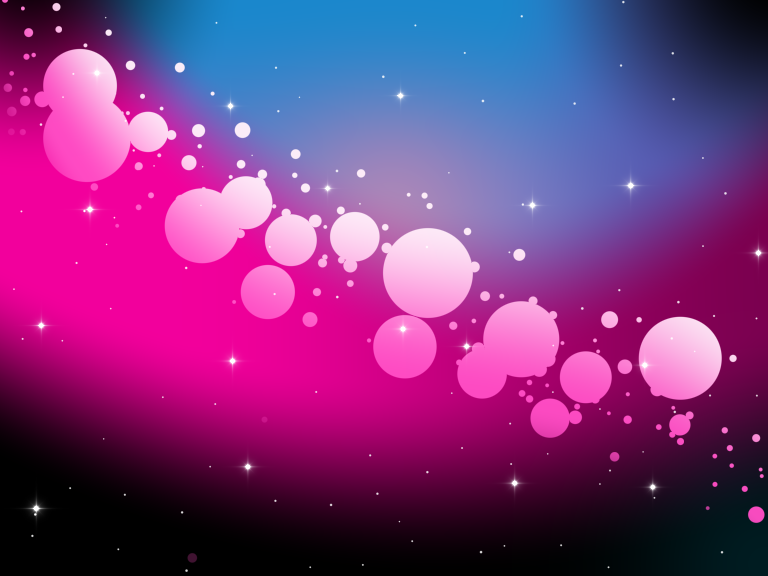
A Shadertoy shader for this background:

```glsl
// A diagonal stream of pink bubbles and sparkles over a blue, magenta and black glow.

const vec3 MAGENTA    = vec3(0.95, 0.00, 0.61);
const vec3 CERULEAN   = vec3(0.10, 0.53, 0.80);
const vec3 PERIWINKLE = vec3(0.45, 0.48, 0.77);
const vec3 MAUVE      = vec3(0.68, 0.53, 0.72);
const vec3 VIOLET     = vec3(0.33, 0.33, 0.68);
const vec3 TEAL       = vec3(0.00, 0.11, 0.13);
const vec3 PINK       = vec3(1.00, 0.30, 0.77);
const vec3 PALE       = vec3(1.00, 0.94, 0.98);

const float STREAM_TOP   = 0.90;   // height of the stream at the left edge
const float STREAM_SLOPE = 0.54;
const float STREAM_WIDTH = 0.115;
const float SPARKLE_CELL = 0.25;
const float STAR_CELL    = 0.085;

// Leading bubbles: centre and radius, in canvas heights
const int LEAD_COUNT = 15;
const vec3 LEAD[LEAD_COUNT] = vec3[](
    vec3(0.139, 0.851, 0.064), vec3(0.151, 0.760, 0.076), vec3(0.257, 0.771, 0.035),
    vec3(0.351, 0.608, 0.065), vec3(0.427, 0.648, 0.046), vec3(0.505, 0.583, 0.045),
    vec3(0.616, 0.589, 0.043), vec3(0.465, 0.493, 0.047), vec3(0.743, 0.526, 0.078),
    vec3(0.703, 0.398, 0.055), vec3(0.905, 0.411, 0.066), vec3(0.837, 0.351, 0.043),
    vec3(1.017, 0.345, 0.045), vec3(1.181, 0.378, 0.072), vec3(0.955, 0.274, 0.034));

vec3 hash3(vec2 cell, float seed) {
    vec3 h = fract(vec3(cell.xyx + seed) * vec3(0.1031, 0.1030, 0.0973));
    h += dot(h, h.yxz + 33.33);
    return fract((h.xxy + h.yzz) * h.zyx);
}

float softSpot(vec2 d, float size) {
    return exp(-dot(d, d) / (size * size));
}

float disc(vec2 d, float radius, float pixel) {
    return 1.0 - smoothstep(-0.75 * pixel, 0.75 * pixel, length(d) - radius);
}

vec3 backdrop(vec2 p) {
    // Magenta haze, fading to black along a shallow bowl
    float bowl = 0.16 + 0.33 * (p.x - 0.78) * (p.x - 0.78);
    vec3 col = MAGENTA * smoothstep(bowl - 0.16, bowl + 0.18, p.y);
    col *= 1.0 - 0.5 * smoothstep(0.3, 1.4, p.x);

    // Sky, with a curved lower boundary
    vec3 sky = mix(PERIWINKLE, CERULEAN, smoothstep(0.62, 1.0, p.y));
    sky = mix(sky, VIOLET, 0.85 * smoothstep(0.85, 1.18, p.x));
    sky = mix(sky, MAUVE, softSpot(p - vec2(0.68, 0.61), 0.19));
    float horizon = 0.51 + (p.x - 0.85) * (p.x - 0.85);
    col = mix(col, sky, smoothstep(horizon - 0.14, horizon + 0.14, p.y));

    // Dark upper corners and a faint teal lower corner
    col *= smoothstep(0.0, 0.38, length(p - vec2(0.05, 1.07)));
    col *= smoothstep(0.05, 0.45, length(p - vec2(1.36, 1.08)));
    return col + TEAL * softSpot(p - vec2(1.33, 0.02), 0.22);
}

// One bubble at most per cell, denser near the middle of the stream
float scatteredBubbles(vec2 p, float cellSize, float density, float seed, float pixel) {
    vec2 cell = floor(p / cellSize);
    vec3 h = hash3(cell, seed);
    float radius = mix(0.09, 0.25, h.z * h.z);
    vec2 centre = (cell + 0.5 + (h.xy - 0.5) * (1.0 - 2.0 * radius)) * cellSize;
    float offset = (centre.y - STREAM_TOP + STREAM_SLOPE * centre.x) / STREAM_WIDTH;
    float chance = density * exp(-offset * offset);
    float present = step(hash3(cell, seed + 17.0).x, chance);
    return present * disc(p - centre, radius * cellSize, pixel);
}

float sparkles(vec2 p) {
    vec2 cell = floor(p / SPARKLE_CELL);
    vec3 h = hash3(cell, 61.0);
    vec2 d = p - (cell + 0.2 + 0.6 * h.xy) * SPARKLE_CELL;
    float size = mix(0.010, 0.017, h.z);
    vec2 a = abs(d) / size;
    vec2 b = abs(vec2(d.x + d.y, d.x - d.y)) / size;
    float rays = exp(-a.x * 11.0 - a.y * 1.7) + exp(-a.y * 11.0 - a.x * 1.7);
    rays += 0.5 * (exp(-b.x * 9.0 - b.y * 2.5) + exp(-b.y * 9.0 - b.x * 2.5));
    return step(h.z, 0.85) * (rays + softSpot(d, 0.004) + 0.2 * softSpot(d, size * 0.8));
}

float stars(vec2 p, float pixel) {
    vec2 cell = floor(p / STAR_CELL);
    vec3 h = hash3(cell, 83.0);
    vec2 d = p - (cell + 0.1 + 0.8 * h.xy) * STAR_CELL;
    return step(h.z, 0.5) * disc(d, mix(0.001, 0.0022, h.x), pixel);
}

void mainImage(out vec4 fragColor, in vec2 fragCoord) {
    float pixel = 1.0 / iResolution.y;
    vec2 p = fragCoord * pixel;
    vec3 col = backdrop(p);

    // Bubbles share one tint, so overlapping ones merge
    float cover = 0.0;
    for (int i = 0; i < LEAD_COUNT; i++)
        cover = max(cover, disc(p - LEAD[i].xy, LEAD[i].z, pixel));
    for (int i = 0; i < 3; i++) {
        float layer = float(i);
        cover = max(cover, scatteredBubbles(p, 0.036 + 0.022 * layer, 0.5 - 0.08 * layer,
                                            11.0 + 7.0 * layer, pixel));
    }

    // Pale above the curved middle of the stream, pink and fainter below
    float u = p.x - 0.8;
    float rise = p.y - (0.45 - 0.15 * u - u * u * u);
    vec3 tint = mix(PINK, PALE, smoothstep(-0.13, 0.17, rise));
    float opacity = mix(0.25, 0.97, smoothstep(-0.28, -0.13, rise));
    col = mix(col, tint, cover * opacity);

    float light = sparkles(p) + 0.85 * stars(p, pixel);
    fragColor = vec4(mix(col, vec3(1.0), clamp(light, 0.0, 1.0)), 1.0);
}
```
